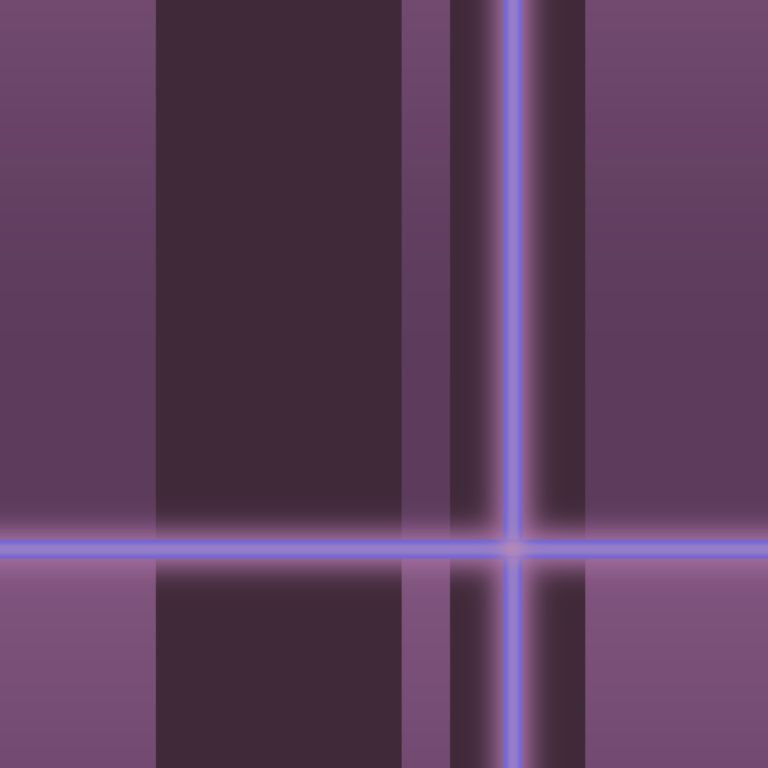
A Shadertoy shader for this pattern:

```glsl
// Plum plaid: flat dark bands over a fading ground, with two crossing glowing violet lines.

const vec2 REPEATS = vec2(1.0);
const vec2 LINE_POS = vec2(0.668, 0.285);
const float LINE_HALF_WIDTH = 0.0125;
const float GLOW_RADIUS = 0.031;

const vec3 BAND_COLOR = vec3(0.25, 0.16, 0.22);
const vec3 GROUND_LIGHT = vec3(0.51, 0.335, 0.50);
const vec3 GROUND_DARK = vec3(0.36, 0.23, 0.36);
const vec3 GLOW_COLOR = vec3(0.63, 0.425, 0.62);
const vec3 LINE_CORE = vec3(0.58, 0.49, 0.79);
const vec3 LINE_EDGE = vec3(0.46, 0.40, 0.82);
const vec3 CROSS_COLOR = vec3(0.69, 0.53, 0.73);

// Antialiased coverage of the interval from lo to hi
float band(float x, float lo, float hi, float aa) {
    return smoothstep(lo - aa, lo + aa, x) - smoothstep(hi - aa, hi + aa, x);
}

// Distance to a position that repeats every unit
vec2 wrappedDistance(vec2 p, vec2 center) {
    return abs(fract(p - center + 0.5) - 0.5);
}

float gaussian(float d, float radius) {
    return exp(-d * d / (radius * radius));
}

// Ground is lightest just below the horizontal line and fades downward
vec3 groundColor(float y) {
    float fall = fract(LINE_POS.y - y);
    return mix(GROUND_LIGHT, GROUND_DARK, smoothstep(-0.15, 0.82, fall));
}

// Violet line with a paler core
vec3 drawLine(vec3 base, float d, float aa) {
    float across = clamp(d / LINE_HALF_WIDTH, 0.0, 1.0);
    vec3 ink = mix(LINE_CORE, LINE_EDGE, smoothstep(0.2, 0.9, across));
    float coverage = 1.0 - smoothstep(LINE_HALF_WIDTH - aa, LINE_HALF_WIDTH + aa, d);
    return mix(base, ink, coverage);
}

void mainImage(out vec4 fragColor, in vec2 fragCoord) {
    vec2 p = fragCoord / iResolution.xy * REPEATS;
    vec2 cell = fract(p);
    float pixel = REPEATS.y / iResolution.y;
    float softEdge = max(pixel, 0.002);

    // Ground and vertical dark bands
    float bands = band(cell.x, 0.203, 0.523, pixel)
                + band(cell.x, 0.586, 0.762, pixel);
    vec3 color = mix(groundColor(cell.y), BAND_COLOR, bands);

    // Glow around both lines
    vec2 d = wrappedDistance(p, LINE_POS);
    float glowX = gaussian(d.x, GLOW_RADIUS);
    float glowY = gaussian(d.y, GLOW_RADIUS);
    // The vertical glow stays within its dark band
    glowX *= band(cell.x, 0.586, 0.762, pixel);
    color = mix(color, GLOW_COLOR, 1.0 - (1.0 - glowX) * (1.0 - glowY));

    // Lines and their warm crossing
    color = drawLine(color, d.x, softEdge);
    color = drawLine(color, d.y, softEdge);
    color = mix(color, CROSS_COLOR, gaussian(length(d), 0.019));

    fragColor = vec4(color, 1.0);
}
```
